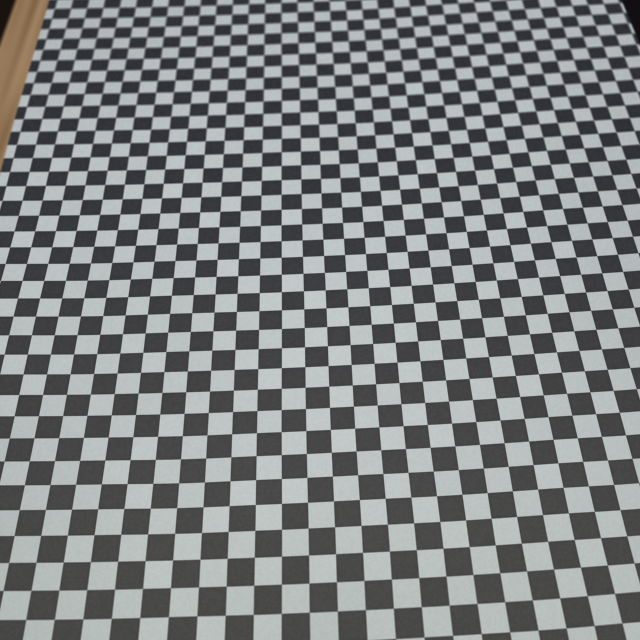
Reproduce this pattern procedurally as a WebGL 2 fragment shader.

```glsl
#version 300 es
precision highp float;
// Checkered paper sheet receding in perspective, lying on a wooden board.
// Screen points are projected onto the sheet plane, gently warped for creases,
// then a soft two-axis square wave gives the checks.

#define VANISH vec2(0.44, -1.263)  // vanishing point, y measured downward
#define COLUMN_SCALE 0.0198        // column width per unit of depth
#define ROW_SCALE 106.3            // rows per unit of inverse depth
#define ROW_SHIFT 47.83            // phase of the rows
#define ROW_TILT 0.04              // rows climb toward the right
#define ROW_BOW 0.0384             // rows bend slightly
#define SHEET_LEFT -14.5           // sheet borders, in columns
#define SHEET_RIGHT 21.2
#define CREASE 0.0028              // size of the paper warp
#define GRAIN 0.022                // paper fibre contrast

uniform vec2 u_resolution;
out vec4 fragColor;

float hash(vec2 p) {
    vec3 q = fract(vec3(p.xyx) * 0.1031);
    q += dot(q, q.yzx + 33.33);
    return fract((q.x + q.y) * q.z);
}

float noise(vec2 p) {
    vec2 i = floor(p), f = fract(p);
    f = f * f * (3.0 - 2.0 * f);
    float low = mix(hash(i), hash(i + vec2(1.0, 0.0)), f.x);
    float high = mix(hash(i + vec2(0.0, 1.0)), hash(i + vec2(1.0)), f.x);
    return mix(low, high, f.y);
}

// Signed distance to the nearest cell border, positive in even cells.
vec2 cellDistance(vec2 g) {
    return 0.5 - abs(mod(g + 0.5, 2.0) - 1.0);
}

// Sheet coordinates in cells; cellSize receives the local size on the canvas.
vec2 projectSheet(vec2 p, out vec2 cellSize) {
    float dx = p.x - VANISH.x;
    float columnWidth = COLUMN_SCALE * (p.y - VANISH.y);
    float depth = p.y + ROW_TILT * dx + ROW_BOW * dx * dx - VANISH.y;
    cellSize = vec2(columnWidth, depth * depth / ROW_SCALE);
    return vec2(dx / columnWidth, ROW_SCALE / depth - ROW_SHIFT);
}

vec3 woodBoard(vec2 p) {
    float fibre = noise(vec2(p.x * 90.0 + p.y * 30.0, p.y * 9.0));
    vec3 wood = mix(vec3(0.48, 0.37, 0.26), vec3(0.64, 0.53, 0.40), fibre);
    float boardEdge = p.x - 0.025 + 0.36 * p.y;
    wood = mix(vec3(0.10, 0.07, 0.06), wood, smoothstep(-0.005, 0.005, boardEdge));
    return mix(wood, vec3(0.07, 0.06, 0.07), step(0.5, p.x));
}

void main() {
    vec2 p = gl_FragCoord.xy / u_resolution;
    p.y = 1.0 - p.y;
    float pixel = 1.0 / min(u_resolution.x, u_resolution.y);

    // Creases displace the sheet by a small smooth amount
    vec2 warp = vec2(noise(p * 6.0 + 3.0), noise(p * vec2(7.0, 4.0) + 19.0)) - 0.5;
    vec2 cellSize;
    vec2 grid = projectSheet(p + CREASE * warp, cellSize);

    // Focus is sharpest just below the middle
    float blur = 0.0013 + 0.0022 * smoothstep(0.45, 0.0, p.y)
               + 0.0007 * smoothstep(0.75, 1.0, p.y);
    blur = max(blur, 0.75 * pixel);

    // Checks: product of two softened square waves
    vec2 border = cellDistance(grid) * cellSize;
    vec2 wave = clamp(border / blur, -1.0, 1.0);
    wave *= 1.5 - 0.5 * wave * wave;
    float white = 0.5 + 0.5 * wave.x * wave.y;

    // Ink is cool far away and warmer, more faded nearby
    vec3 ink = mix(vec3(0.195, 0.20, 0.22), vec3(0.29, 0.288, 0.285),
                   smoothstep(0.1, 0.9, p.y));
    float rim = min(abs(border.x), abs(border.y));
    ink *= 1.0 - 0.13 * exp(-rim / 0.002);
    vec3 paper = mix(vec3(0.72, 0.745, 0.755), vec3(0.735, 0.76, 0.75), p.y);

    // Uneven light, small differences between cells and fine grain
    vec2 offCenter = p - vec2(0.5, 0.5);
    float light = 1.03 - 0.16 * dot(offCenter, offCenter);
    light += 0.03 * (noise(p * 4.0 + 41.0) - 0.5);
    light += 0.02 * (hash(floor(grid) + 100.0) - 0.5);
    vec3 color = mix(ink, paper, white) * light;
    color += GRAIN * (noise(p * 300.0) - 0.5);

    // Sheet borders reveal the board
    float inside = min(grid.x - SHEET_LEFT, SHEET_RIGHT - grid.x) * cellSize.x;
    color = mix(woodBoard(p), color, smoothstep(-0.003, 0.003, inside));
    fragColor = vec4(color, 1.0);
}
```
